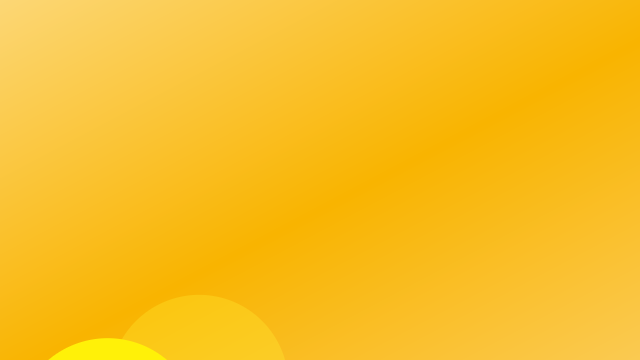
A WebGL 1 fragment shader for this background:

```glsl
precision highp float;
// Amber gradient folded along a diagonal ridge, with two discs rising from the lower edge.

uniform vec2 u_resolution;

// Lengths are in canvas heights.
#define RIDGE_POINT vec2(0.995, 0.472)
#define RIDGE_NORMAL vec2(0.467, -0.884)
#define UPPER_REACH 0.932
#define LOWER_REACH 0.783
#define RIDGE_COLOR vec3(0.976, 0.706, 0.0)
#define UPPER_COLOR vec3(0.988, 0.843, 0.46)
#define LOWER_COLOR vec3(0.982, 0.792, 0.32)
#define SUN_COLOR vec3(1.0, 0.945, 0.03)
#define HALO_COLOR vec3(1.0, 0.945, 0.2)
#define HALO_OPACITY 0.3

// Antialiased coverage of a disc.
float disc(vec2 p, vec2 center, float radius) {
  float signedDistance = length(p - center) - radius;
  return clamp(0.5 - signedDistance * u_resolution.y, 0.0, 1.0);
}

// Gradient that brightens on both sides of the ridge.
vec3 background(vec2 p) {
  float offset = dot(p - RIDGE_POINT, RIDGE_NORMAL);
  vec3 upper = mix(RIDGE_COLOR, UPPER_COLOR, clamp(-offset / UPPER_REACH, 0.0, 1.0));
  vec3 lower = mix(RIDGE_COLOR, LOWER_COLOR, clamp(offset / LOWER_REACH, 0.0, 1.0));
  return offset < 0.0 ? upper : lower;
}

void main() {
  vec2 p = gl_FragCoord.xy / u_resolution.y;
  vec3 color = background(p);

  // Translucent disc behind, solid disc in front
  color = mix(color, HALO_COLOR, HALO_OPACITY * disc(p, vec2(0.553, -0.067), 0.248));
  color = mix(color, SUN_COLOR, disc(p, vec2(0.299, -0.194), 0.2546));

  gl_FragColor = vec4(color, 1.0);
}
```
